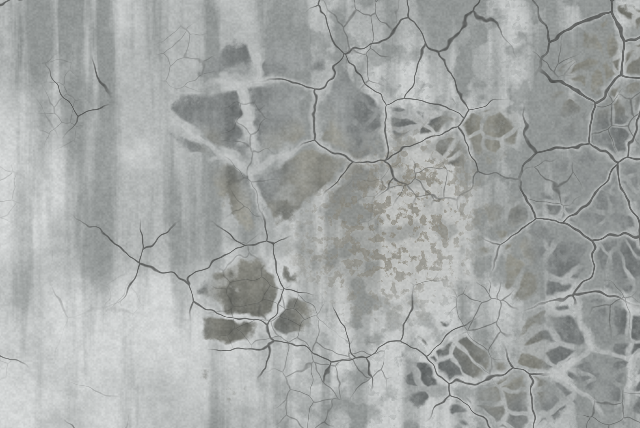
Reproduce this texture procedurally as a Shadertoy shader.

```glsl
// Weathered pale concrete: damp grey patches broken into islands by chalky veins,
// with dark hairline cracks, vertical run-off stains and ochre pitting.
// Built from fbm noise, warped Voronoi borders and a few soft damp zones.

const vec3 CHALK = vec3(0.823, 0.833, 0.832);
const vec3 SLATE = vec3(0.485, 0.500, 0.500);
const vec3 STAIN = vec3(0.545, 0.562, 0.558);
const vec3 CRACK = vec3(0.270, 0.275, 0.270);
const vec3 OCHRE = vec3(0.520, 0.500, 0.450);
const float BIG_CELLS = 6.5;      // cells per canvas height
const float SMALL_CELLS = 17.0;
const float GRAIN = 0.055;
const vec2 PIT_CENTRE = vec2(0.93, 0.48);

// Damp zones: centre xy, radii zw
const int ZONES = 7;
const vec4 DAMP[ZONES] = vec4[ZONES](
    vec4(0.69, 0.70, 0.25, 0.23), vec4(0.60, 0.30, 0.15, 0.13),
    vec4(1.09, 0.69, 0.14, 0.10), vec4(1.43, 0.74, 0.17, 0.30),
    vec4(1.42, 0.24, 0.18, 0.26), vec4(1.14, 0.09, 0.21, 0.13),
    vec4(1.29, 0.42, 0.15, 0.14));

float hash(vec2 p) {
    return fract(sin(dot(p, vec2(127.1, 311.7))) * 43758.5453);
}

vec2 hash2(vec2 p) {
    return vec2(hash(p), hash(p + 57.3));
}

float noise(vec2 p) {
    vec2 i = floor(p), f = fract(p);
    f = f * f * (3.0 - 2.0 * f);
    return mix(mix(hash(i), hash(i + vec2(1, 0)), f.x),
               mix(hash(i + vec2(0, 1)), hash(i + vec2(1, 1)), f.x), f.y);
}

float fbm(vec2 p) {
    float sum = 0.0, amp = 0.516;
    for (int i = 0; i < 5; i++) {
        sum += amp * noise(p);
        p = mat2(1.6, 1.2, -1.2, 1.6) * p + 7.7;
        amp *= 0.5;
    }
    return sum;
}

// Distance to the nearest Voronoi border
float cellBorder(vec2 p) {
    vec2 base = floor(p), nearest = vec2(0.0);
    float best = 9.0, border = 9.0;
    for (int y = -1; y <= 1; y++)
    for (int x = -1; x <= 1; x++) {
        vec2 g = base + vec2(x, y);
        vec2 r = g + hash2(g) - p;
        if (dot(r, r) < best) { best = dot(r, r); nearest = r; }
    }
    for (int y = -2; y <= 2; y++)
    for (int x = -2; x <= 2; x++) {
        vec2 g = base + vec2(x, y);
        vec2 r = g + hash2(g) - p, d = r - nearest;
        if (dot(d, d) > 0.0001) border = min(border, dot(0.5 * (r + nearest), normalize(d)));
    }
    return border;
}

float dampness(vec2 p) {
    float damp = 0.0;
    for (int i = 0; i < ZONES; i++)
        damp = max(damp, 1.0 - smoothstep(0.45, 1.35, length((p - DAMP[i].xy) / DAMP[i].zw)));
    return damp;
}

float line(float dist, float halfWidth, float px) {
    return 1.0 - smoothstep(halfWidth, halfWidth + 1.1 * px, dist);
}

void mainImage(out vec4 fragColor, in vec2 fragCoord) {
    float px = 1.0 / iResolution.y;
    vec2 p = fragCoord * px;

    // Shared noise layers
    vec2 warp = vec2(fbm(p * 5.0), fbm(p * 5.0 + 17.0)) - 0.5;
    vec2 jag = vec2(noise(p * 45.0), noise(p * 45.0 + 9.0)) - 0.5;
    float cloud = fbm(p * 4.0 + 31.0);
    float rough = fbm(p * 24.0);
    float fine = fbm(p * 75.0 + 5.0);
    float streak = fbm(vec2(p.x * 24.0, p.y * 2.2));
    vec2 q = p + 0.11 * warp + 0.010 * jag;
    float big = cellBorder(q * BIG_CELLS) / BIG_CELLS;
    float small = cellBorder(q * SMALL_CELLS + 3.0) / SMALL_CELLS;

    // Chalky ground with mottling and run-off stains
    float rightSide = smoothstep(1.12, 1.42, p.x + 0.2 * warp.x);
    float topLeft = smoothstep(0.72, 1.0, p.y + 0.3 * warp.y) * (1.0 - smoothstep(0.25, 0.6, p.x));
    float worn = smoothstep(0.4, 0.9, p.x);
    float soil = 0.42 * smoothstep(0.40, 0.70, cloud) + 0.45 * smoothstep(0.42, 0.72, streak)
               + 0.12 * worn + 0.45 * worn * smoothstep(0.48, 0.70, rough);
    soil += (0.55 * topLeft + 0.50 * rightSide) * smoothstep(0.25, 0.65, streak);
    vec3 color = mix(CHALK, STAIN, clamp(soil, 0.0, 0.9));

    // Damp islands: the veins between them widen as the damp fades
    float damp = clamp(dampness(p + 0.14 * warp) + 0.9 * (fbm(p * 7.0 + 40.0) - 0.5), 0.0, 1.0);
    float vein = mix(0.032, 0.008, damp) + 0.028 * (rough - 0.5);
    float island = smoothstep(0.0, 0.011, big - vein);
    float shards = smoothstep(0.0, 0.007, small - 0.42 * vein);
    island *= mix(1.0, shards, smoothstep(0.75, 1.05, p.x) * 0.85);
    island *= smoothstep(0.28, 0.52, damp + 0.35 * (fine - 0.5));
    vec3 slate = SLATE + 0.26 * (cloud - 0.5) + 0.22 * (streak - 0.5) + 0.16 * (rough - 0.5);
    float warmth = smoothstep(0.50, 0.66, fbm(p * 3.5 + 63.0));
    slate = mix(slate, slate * vec3(1.05, 1.02, 0.96), warmth);
    color = mix(color, slate, island * (0.95 - 0.5 * smoothstep(0.55, 0.75, rough)));

    // Pale vein crests inside the damp zones
    float crest = smoothstep(0.35, 0.7, damp) * (1.0 - smoothstep(0.003, 0.010, big));
    color = mix(color, CHALK * 0.94, 0.55 * crest);

    // Ochre pitting and scattered specks
    float pitZone = 1.0 - smoothstep(0.04, 0.30, length((p - PIT_CENTRE) * vec2(1.0, 0.9) + 0.2 * warp));
    float pits = smoothstep(0.50, 0.64, fine + 0.12 * (rough - 0.5));
    color = mix(color, OCHRE, pitZone * (0.15 + 0.60 * pits));
    color = mix(color, STAIN, 0.30 * worn * smoothstep(0.58, 0.70, fine));

    // Cracks along the cell borders, broken up by noise
    float gate = noise(p * 5.0 + 80.0) + 0.22 * damp - 0.15 * (1.0 - worn);
    float crackWidth = 0.0004 + 0.0022 * rightSide * noise(p * 9.0);
    float crack = smoothstep(0.50, 0.68, gate) * line(big, crackWidth, px);
    float hairGate = smoothstep(0.55, 0.75, noise(p * 7.0 + 22.0));
    float hair = hairGate * line(small, 0.0001, px) * mix(0.22, 0.42, worn);
    color = mix(color, CRACK, max(0.72 * crack, hair));

    // Fine mineral grain
    color += GRAIN * (noise(p * 230.0) - 0.5) + 0.07 * (fine - 0.5);
    fragColor = vec4(clamp(color, 0.0, 1.0), 1.0);
}
```
